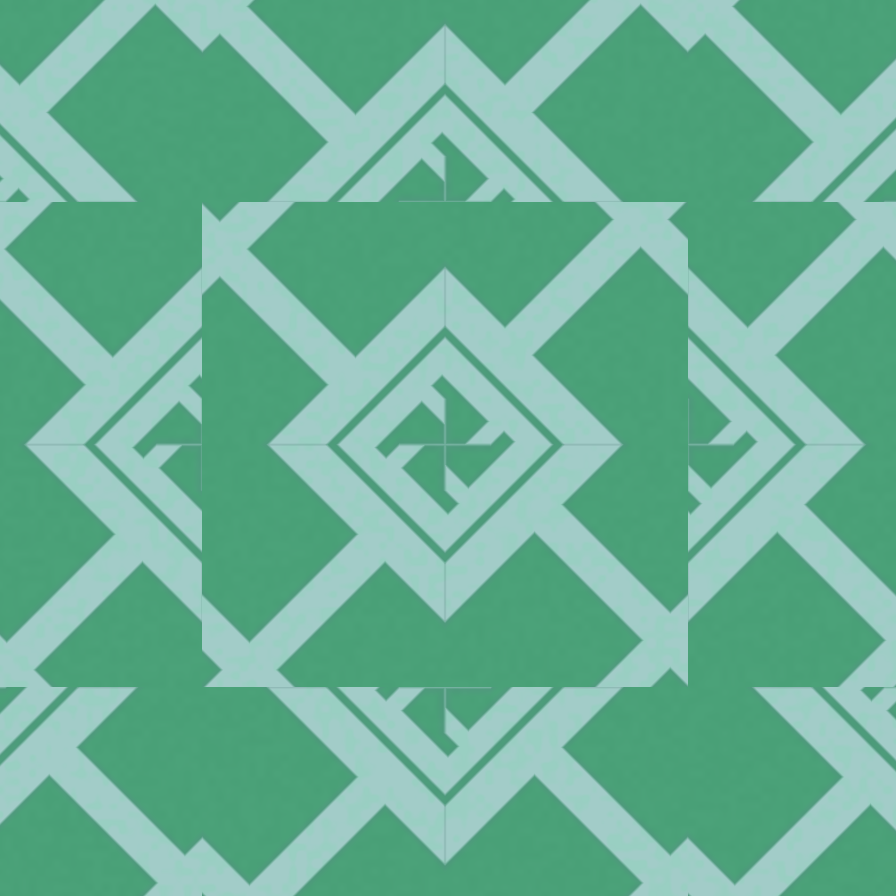
Reproduce this pattern procedurally as a Shadertoy shader.

```glsl
// Pale diamond lattice with pinwheel centres on green, cut into square tiles.
// One tile is built from diagonal distances folded over four quarter turns;
// the outer tiles repeat it, slid by half a tile so that seams break the bands.

float hash(vec2 p) {
    vec3 h = fract(p.xyx * vec3(0.1031, 0.1030, 0.0973));
    h += dot(h, h.yzx + 33.33);
    return fract((h.x + h.y) * h.z);
}

float valueNoise(vec2 p) {
    vec2 i = floor(p), f = fract(p);
    f = f * f * (3.0 - 2.0 * f);
    return mix(mix(hash(i), hash(i + vec2(1, 0)), f.x),
               mix(hash(i + vec2(0, 1)), hash(i + vec2(1, 1)), f.x), f.y);
}

// Signed distance along the diagonals: negative inside the pale bands.
float tileDistance(vec2 p) {
    float diamond = abs(p.x) + abs(p.y);
    float reach = max(abs(p.x + p.y), abs(p.x - p.y));

    // Central diamond and the cross bands at the tile corners
    float bands = min(diamond - 0.365, abs(reach - 0.867) - 0.057);
    float blades = 1.0;
    for (int turn = 0; turn < 4; turn++) {
        float a = p.x + p.y, b = p.x - p.y;
        // Diagonal arm, set off to one side of the centre
        bands = min(bands, max(abs(b + 0.061) - 0.057, a));
        // Hooked blade of the pinwheel
        float hook = min(0.094 - b, max(-p.x, p.y));
        float blade = max(max(b - 0.137, a - 0.041), max(-0.149 - a, hook));
        blades = min(blades, blade);
        p = vec2(-p.y, p.x);
    }
    // Cut out the pinwheel and the thin diamond outline
    float outline = abs(diamond - 0.2325) - 0.0115;
    return max(bands, -min(blades, outline));
}

void mainImage(out vec4 fragColor, in vec2 fragCoord) {
    vec2 uv = fragCoord / iResolution.xy;
    vec2 p = vec2(uv.x - 0.4967, 0.5037 - uv.y) / 0.5417;

    // Slide outer rows and columns by half a tile
    if (abs(p.y) > 0.5) p.y += 0.5;
    else if (abs(p.x) > 0.5) p.x += 0.5;
    p = fract(p + 0.5) - 0.5;

    float d = tileDistance(p);
    float diamond = abs(p.x) + abs(p.y);
    float soft = max(0.005, 2.6 / iResolution.y);

    // Soft mottling of both colours
    float grain = valueNoise(uv * 110.0);
    vec3 green = mix(vec3(0.31, 0.60, 0.49), vec3(0.29, 0.63, 0.47),
                     smoothstep(0.0, 0.022, d));
    green += 0.012 * (grain - 0.5);
    vec3 pale = mix(vec3(0.60, 0.81, 0.76), vec3(0.635, 0.80, 0.785),
                    smoothstep(0.15, 0.6, grain));

    // Faint hairlines where the diamond corners are mitred
    float frame = step(0.244, diamond) * step(diamond, 0.365);
    float hairline = 1.0 - smoothstep(0.0, 0.004, min(abs(p.x), abs(p.y)));
    pale -= 0.07 * hairline * frame;

    vec3 color = mix(pale, green, smoothstep(-soft, soft, d));
    fragColor = vec4(color, 1.0);
}
```
